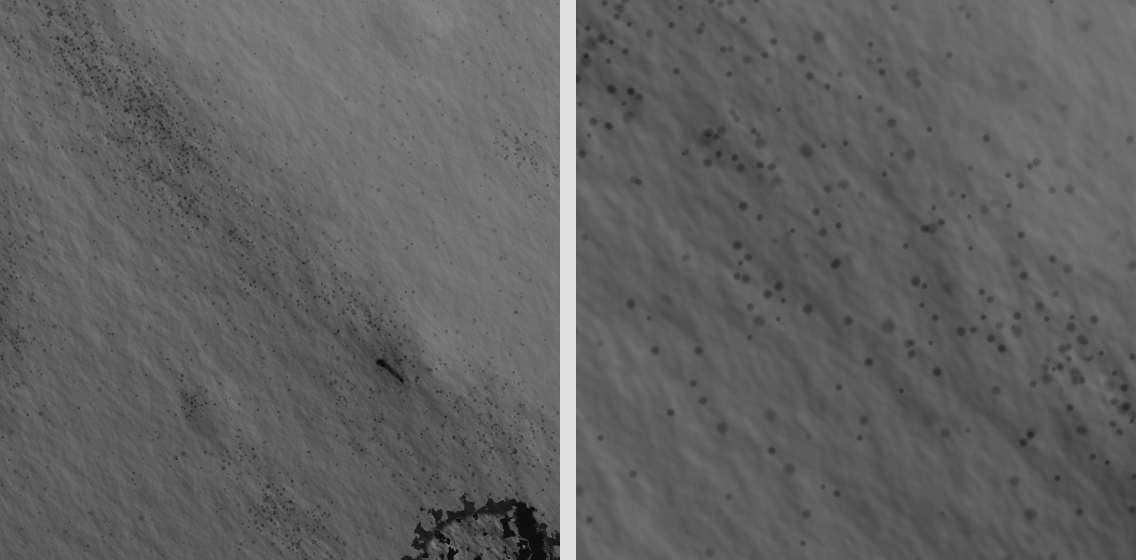
Left: the whole. Right: its middle third, enlarged.
Give the GLSL for this texture, as a WebGL 2 fragment shader.

```glsl
#version 300 es
precision highp float;

uniform vec2 u_resolution;
out vec4 fragColor;

const vec2 DOWNHILL = vec2(0.65, -0.76);
const vec2 ACROSS = vec2(0.76, 0.65);
const vec2 LIGHT = vec2(0.86, 0.51);

vec3 hash3(vec2 cell) {
  uvec2 u = uvec2(ivec2(cell) + 4096);
  uint h = u.x * 73856093u ^ u.y * 19349663u;
  h = (h ^ (h >> 15u)) * 2246822519u;
  h = (h ^ (h >> 13u)) * 3266489917u;
  h ^= h >> 16u;
  return vec3(h & 1023u, (h >> 10u) & 1023u, (h >> 20u) & 1023u) / 1023.0;
}

float cornerSlope(vec2 cell, vec2 offset) {
  float angle = 6.28319 * hash3(cell).x;
  return dot(vec2(cos(angle), sin(angle)), offset);
}

float gradientNoise(vec2 p) {
  vec2 i = floor(p), f = p - i;
  vec2 w = f * f * f * (f * (f * 6.0 - 15.0) + 10.0);
  vec2 e = vec2(1.0, 0.0);
  float low = mix(cornerSlope(i, f), cornerSlope(i + e, f - e), w.x);
  float high = mix(cornerSlope(i + e.yx, f - e.yx), cornerSlope(i + 1.0, f - 1.0), w.x);
  return mix(low, high, w.y);
}

float fbm(vec2 p, int octaves) {
  float sum = 0.0, amplitude = 1.0;
  for (int i = 0; i < octaves; i++) {
    sum += amplitude * gradientNoise(p);
    p = mat2(1.6, 1.2, -1.2, 1.6) * p + 7.3;
    amplitude *= 0.5;
  }
  return sum;
}

// Height of the ground, drawn out along the slope
float groundHeight(vec2 p, float frequency) {
  vec2 q = vec2(dot(p, DOWNHILL) * 0.6, dot(p, ACROSS));
  return fbm(q * frequency, 4) / frequency;
}

float relief(vec2 p, float frequency, float reach) {
  return (groundHeight(p, frequency) - groundHeight(p + LIGHT * reach, frequency)) / reach;
}

// Soft oval lying along the slope
float patchMask(vec2 p, vec2 centre, vec2 size) {
  vec2 d = p - centre;
  vec2 q = vec2(dot(d, DOWNHILL), dot(d, ACROSS)) / size;
  return exp(-dot(q, q));
}

float moundShade(vec2 p, vec2 centre, vec2 size) {
  vec2 d = p - centre;
  vec2 q = vec2(dot(d, DOWNHILL), dot(d, ACROSS)) / size;
  float r = dot(q, q);
  return exp(-r * r) * dot(q, vec2(0.2, 0.98));
}

// Scattered small dark pits
float pits(vec2 p, float cells, float density) {
  vec2 q = p * cells, base = floor(q);
  float cover = 0.0;
  for (int y = -1; y <= 1; y++) {
    for (int x = -1; x <= 1; x++) {
      vec2 cell = base + vec2(x, y);
      vec3 h = hash3(cell + cells);
      float radius = mix(0.25, 0.55, fract(h.x * 17.0 + h.y * 5.0));
      float dotShape = 1.0 - smoothstep(0.25 * radius, radius, length(q - cell - h.xy));
      cover = max(cover, dotShape * smoothstep(h.z - 0.03, h.z + 0.03, density));
    }
  }
  return cover;
}

float segmentDistance(vec2 p, vec2 a, vec2 b) {
  vec2 ab = b - a;
  return length(p - a - ab * clamp(dot(p - a, ab) / dot(ab, ab), 0.0, 1.0));
}

void main() {
  vec2 p = gl_FragCoord.xy / u_resolution;
  float broad = fbm(p * 5.0 + 3.0, 3);
  float clumps = fbm(p * 17.0 + 11.0, 4);
  vec2 warped = p + 0.025 * vec2(clumps, broad);
  float side = dot(warped, ACROSS) - 0.707;

  // Broad light and shade
  float band = exp(-side * side / 0.012);
  float leftShade = exp(-p.x * p.x / 0.003) * exp(-pow((p.y - 0.48) / 0.2, 2.0));
  float grey = 0.388 + 0.048 * smoothstep(0.0, 0.25, side) + 0.065 * (p.y - 0.5);
  grey += 0.02 * broad - 0.032 * band - 0.04 * leftShade;

  // Pitted ground
  float pitted = patchMask(warped, vec2(0.23, 0.81), vec2(0.23, 0.065));
  pitted += 0.8 * patchMask(warped, vec2(0.91, 0.23), vec2(0.1, 0.055));
  pitted += 0.7 * patchMask(warped, vec2(0.66, 0.43), vec2(0.11, 0.03));
  pitted += 0.7 * patchMask(warped, vec2(0.50, 0.09), vec2(0.15, 0.05));
  pitted += 0.6 * patchMask(warped, vec2(0.95, 0.71), vec2(0.06, 0.03));
  pitted += 0.6 * patchMask(warped, vec2(0.35, 0.30), vec2(0.05, 0.025));
  pitted += 0.5 * leftShade + 0.15 * band;
  pitted = clamp(pitted * (0.85 + 1.3 * clumps), 0.0, 1.0);

  // Bumps and mounds
  float rough = mix(0.014, 0.009, smoothstep(0.0, 0.3, side)) + 0.014 * pitted;
  grey += rough * (relief(p, 22.0, 0.003) + 0.5 * relief(p + 5.0, 75.0, 0.0025));
  grey += 0.12 * moundShade(warped, vec2(0.745, 0.36), vec2(0.10, 0.075));
  grey += 0.09 * moundShade(warped, vec2(0.39, 0.26), vec2(0.065, 0.055));
  grey += 0.07 * moundShade(warped, vec2(0.74, 0.96), vec2(0.07, 0.06));
  grey += 0.06 * moundShade(warped, vec2(0.02, 0.28), vec2(0.06, 0.035));

  // Pits and the dark crease below the large mound
  grey -= 0.022 * pitted;
  grey -= 0.12 * pits(p, 125.0, 0.02 + 0.6 * pitted);
  grey -= 0.09 * pits(p + 2.0, 85.0, 0.025 + 0.35 * pitted);
  float crease = segmentDistance(warped, vec2(0.675, 0.345), vec2(0.73, 0.305));
  grey -= 0.2 * (1.0 - smoothstep(0.001, 0.009, crease + 0.008 * clumps));

  // Broken rock with black shadow in the corner
  float ragged = fbm(p * 38.0 + 21.0, 4);
  float rim = length((p - vec2(0.87, -0.015)) / vec2(0.14, 0.115)) + 0.22 * ragged;
  float rock = 1.0 - smoothstep(0.92, 1.02, rim);
  grey += rock * (0.05 * relief(p, 34.0, 0.004) - 0.02);
  float ledge = 1.0 - smoothstep(0.03, 0.13, abs(rim - 0.92) + 0.25 * ragged);
  float hollow = smoothstep(0.18, 0.34, ragged + 0.1 * clumps) * rock;
  float gap = segmentDistance(p, vec2(0.935, 0.09), vec2(0.965, 0.005)) + 0.025 * ragged;
  float shadow = max(max(0.8 * ledge, hollow), 1.0 - smoothstep(0.013, 0.021, gap));
  grey = mix(grey, 0.06, shadow);

  fragColor = vec4(vec3(clamp(grey, 0.04, 0.6)), 1.0);
}
```
